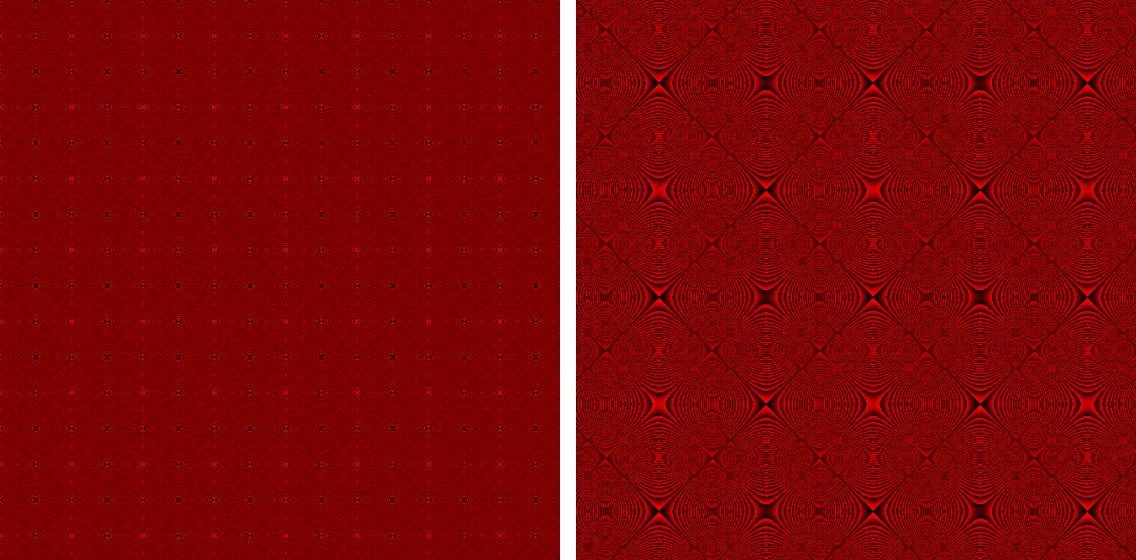
Left, the full canvas; right, a detail of the centre.
Give the GLSL for this pattern, as a WebGL 1 fragment shader.

```glsl
precision highp float;
// Red lattice of small four-pointed stars ringed by fine hyperbolic fringes.
// A saddle, x^2 - y^2, is taken modulo a whole number on a fine square grid;
// the grid folds the fast fringes back into a star at every half period.

#define GRID_CELLS 2000.0           // fine cells across the canvas
#define PERIOD 255.0                // cells per two stars, also the modulus
#define MAX_SPAN 8                  // most cells that one pixel may touch
#define TINT vec3(1.0, 0.0, 0.0)    // colour at full strength

uniform vec2 u_resolution;

// Sawtooth of the saddle at one grid cell, from 0 to 1.
float saddleFringe(vec2 cell) {
  vec2 p = mod(cell, PERIOD);       // small whole numbers keep squares exact
  float saddle = (p.x - p.y) * (p.x + p.y);
  return fract((saddle + 0.5) / PERIOD);
}

// Area of a unit cell that lies inside the box from low to high.
float overlapArea(vec2 cell, vec2 low, vec2 high) {
  vec2 side = max(min(cell + 1.0, high) - max(cell, low), 0.0);
  return side.x * side.y;
}

void main() {
  // Footprint of the pixel in grid cells, counted from the upper left.
  vec2 footprint = GRID_CELLS / u_resolution;
  vec2 centre = vec2(gl_FragCoord.x, u_resolution.y - gl_FragCoord.y) * footprint;
  vec2 low = centre - 0.5 * footprint;
  vec2 high = centre + 0.5 * footprint;
  vec2 first = floor(low);

  // Average the cells, each weighted by the area it covers.
  float sum = 0.0;
  float area = 0.0;
  for (int j = 0; j < MAX_SPAN; j++) {
    for (int i = 0; i < MAX_SPAN; i++) {
      vec2 cell = first + vec2(float(i), float(j));
      float weight = overlapArea(cell, low, high);
      sum += weight * saddleFringe(cell);
      area += weight;
    }
  }

  gl_FragColor = vec4(TINT * sum / area, 1.0);
}
```
